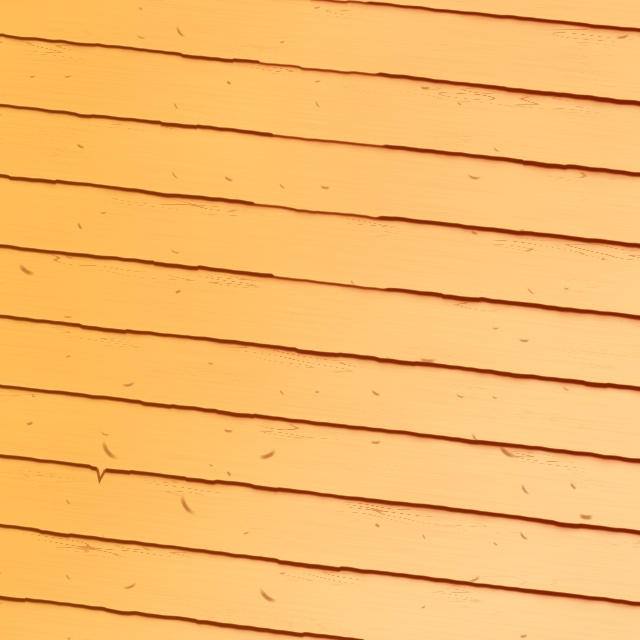
A Shadertoy shader for this texture:

```glsl
// Sunlit yellow lap siding: about nine slightly tilted boards, each with a dark
// gap and a red-brown glow beneath it. Board rows come from a sheared repeat;
// gradient noise adds ragged edges, chips, faint grain, flaking and small marks.

vec2 hash2(vec2 p)
{
    vec3 q = fract(p.xyx * vec3(0.1031, 0.1030, 0.0973));
    q += dot(q, q.yzx + 33.33);
    return fract((q.xx + q.yz) * q.zy);
}

float gradDot(vec2 cell, vec2 offset)
{
    float angle = 6.2832 * hash2(cell).x;
    return dot(vec2(cos(angle), sin(angle)), offset);
}

float gradientNoise(vec2 p)
{
    vec2 i = floor(p), f = p - i;
    vec2 u = f * f * f * (f * (f * 6.0 - 15.0) + 10.0);
    vec2 e = vec2(0.0, 1.0);
    return mix(mix(gradDot(i, f), gradDot(i + e.yx, f - e.yx), u.x),
               mix(gradDot(i + e.xy, f - e.xy), gradDot(i + e.yy, f - e.yy), u.x), u.y);
}

// Short slanted marks scattered over a jittered grid
float scratches(vec2 p, float density)
{
    vec2 cell = floor(p);
    vec2 r = hash2(cell + 17.0), s = hash2(cell + 71.0);
    vec2 q = p - cell - 0.3 - 0.4 * r;
    float angle = 1.6 * s.x - 0.5;
    q = mat2(cos(angle), -sin(angle), sin(angle), cos(angle)) * q;
    q.y += 2.0 * q.x * q.x;
    float along = 1.0 - smoothstep(0.03, 0.05 + 0.12 * s.y, abs(q.x));
    float across = 1.0 - smoothstep(0.008, 0.04, abs(q.y));
    return along * across * step(r.x, density);
}

void mainImage(out vec4 fragColor, in vec2 fragCoord)
{
    vec2 p = fragCoord / iResolution.xy;
    p.y = 1.0 - p.y;
    float aa = 0.8 / iResolution.y + 0.0004;

    // Board rows, fanning out slightly towards the right
    float spacing = mix(0.1095, 0.112, p.x);
    float row = (p.y - mix(0.056, 0.160, p.x)) / spacing;
    float k = floor(row + 0.5);
    vec2 rnd = hash2(vec2(k + 20.0, 5.0));
    float d = (row - k) * spacing;
    d += 0.0022 * gradientNoise(vec2(p.x * 5.0, k * 7.3 + 0.4));
    d += 0.0014 * gradientNoise(vec2(p.x * 45.0, k * 3.7 + 0.2));

    // Painted wood: golden at the left, paler towards the lower right
    vec3 color = mix(vec3(1.0, 0.735, 0.34), vec3(1.0, 0.775, 0.47), smoothstep(0.0, 0.8, p.x));
    color = mix(color, vec3(1.0, 0.84, 0.61), 0.75 * smoothstep(0.75, 1.9, p.x + p.y));
    float grain = gradientNoise(vec2(p.x * 5.0, row * 26.0))
                + 0.7 * gradientNoise(vec2(p.x * 14.0, row * 60.0));
    float blotch = gradientNoise(p * vec2(4.0, 7.0) + 3.0);
    color *= 1.0 + vec3(0.010, 0.022, 0.04) * grain + vec3(0.01, 0.025, 0.045) * blotch;

    // Flaking paint, mostly just below the gaps
    float ridge = abs(gradientNoise(vec2(p.x * 11.0, row * 15.0 + 9.0)));
    float patchy = smoothstep(0.08, 0.4, gradientNoise(vec2(p.x * 6.0 + 4.0, row * 3.0)));
    float below = smoothstep(0.002, 0.006, d) * (1.0 - smoothstep(0.012, 0.034, d));
    float flake = (1.0 - smoothstep(0.01, 0.06, ridge)) * patchy * (0.08 + 0.6 * below);
    color = mix(color, vec3(0.84, 0.47, 0.20), flake);

    // Small scratches and nicks
    float marks = 0.0;
    for (int i = 0; i < 3; i++) {
        float f = float(i);
        marks += scratches(p * (8.0 + 5.0 * f) + f * 13.7, 0.16) * (0.6 - 0.12 * f);
    }
    color = mix(color, vec3(0.66, 0.32, 0.10), min(marks, 0.6));

    // Chipped stretch where the upper boards overhang the gap
    float chip = smoothstep(0.0, 0.006, p.x - 0.44 + 0.05 * rnd.x)
               * (1.0 - smoothstep(0.0, 0.012, p.x - 0.56 - 0.04 * rnd.y))
               * step(k, 3.5);
    float chipNoise = gradientNoise(vec2(p.x * 9.0, k * 5.1 + 0.7));
    float top = 0.0022 * chip + 0.0015 * smoothstep(0.15, 0.2, chipNoise) - 0.003;
    float width = mix(0.0042, 0.0058, p.x) * (1.0 + 0.4 * chipNoise);
    width *= 1.0 - 0.45 * chip;
    width *= mix(0.7, 1.0, smoothstep(-0.5, 2.5, k + 2.0 * p.x));

    // Pale lip, red-brown glow and dark gap
    float edge = smoothstep(top - aa, top + aa, d);
    float lip = (1.0 - edge) * exp(-(top - min(d, top)) / 0.003);
    color = mix(color, vec3(1.0, 0.80, 0.43), 0.45 * lip);
    float under = max(d - top - width, 0.0);
    float fade = mix(0.0022, 0.0037, p.x) * (1.0 + 0.6 * gradientNoise(vec2(p.x * 22.0, k + 0.3)));
    vec3 glow = mix(vec3(0.76, 0.40, 0.10), vec3(0.82, 0.34, 0.13), smoothstep(0.0, 0.5, p.x));
    color = mix(color, glow, edge * exp(-under / fade) * 0.92);
    float gap = edge * (1.0 - smoothstep(-0.0014, 0.0012 + aa, d - top - width));
    vec3 gapColor = mix(vec3(0.50, 0.20, 0.02), vec3(0.46, 0.11, 0.01), p.x);
    color = mix(color, gapColor, gap * (0.92 - 0.25 * chip));

    // One splinter hanging across a gap
    vec2 q = vec2(p.x - 0.159, d + 0.004);
    float splinter = max(abs(q.x + 0.15 * q.y) - 0.008 + 0.36 * q.y, -q.y);
    splinter += 10.0 * step(0.5, abs(k - 6.0));
    float rim = 1.0 - smoothstep(0.0008, 0.0018 + aa, abs(splinter));
    color = mix(color, vec3(1.0, 0.74, 0.37), 1.0 - smoothstep(-aa, aa, splinter));
    color = mix(color, vec3(0.62, 0.28, 0.06), 0.8 * rim * smoothstep(0.002, 0.006, q.y));

    fragColor = vec4(clamp(color, 0.0, 1.0), 1.0);
}
```
